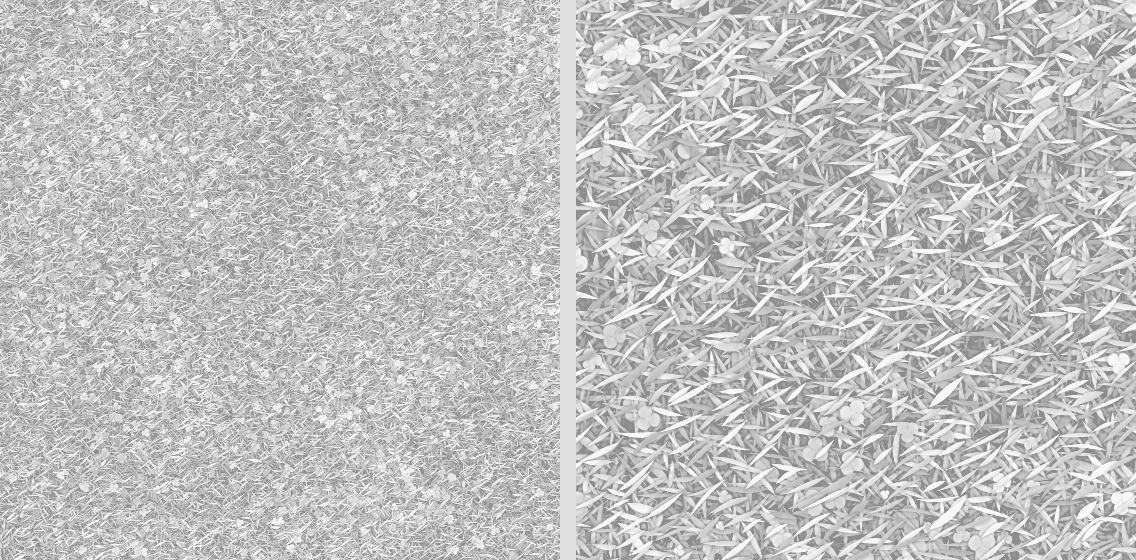
Left, the full canvas; right, a detail of the centre.
Reproduce this texture procedurally as a Shadertoy shader.

```glsl
#define LAYERS 13
#define BLADE_CELL vec2(0.034, 0.007)
#define BLADE_LENGTH 0.0155
#define BLADE_WIDTH 0.0017
#define CLOVER_CELL 0.02
#define CLOVER_SIZE 0.0095
#define CLOVER_SHARE 0.4
#define SHADOW_REACH 0.002
#define SHADOW_DEPTH 0.11
#define DEEP_TONE 0.64
#define TOP_TONE 0.90
#define TONE_SPREAD 0.29

float hash1(vec2 p) {
    return fract(sin(dot(p, vec2(127.1, 311.7))) * 43758.5453);
}

vec4 hash4(vec2 p) {
    float n = dot(p, vec2(127.1, 311.7));
    return fract(sin(n + vec4(0.0, 1.7, 3.1, 4.9)) * 43758.5453);
}

float valueNoise(vec2 p) {
    vec2 i = floor(p), f = fract(p);
    f = f * f * (3.0 - 2.0 * f);
    return mix(mix(hash1(i), hash1(i + vec2(1, 0)), f.x),
               mix(hash1(i + vec2(0, 1)), hash1(i + vec2(1, 1)), f.x), f.y);
}

// Tapered, bent blade: x is the distance, y the shading
vec2 grassBlade(vec2 p, vec4 rnd) {
    float halfLength = BLADE_LENGTH * mix(0.5, 1.0, rnd.x);
    float halfWidth = BLADE_WIDTH * (mix(0.6, 1.1, rnd.y) + 0.4 * step(0.94, rnd.y));
    float tilt = 0.44 * (rnd.z - 0.5);
    p.y -= tilt * p.x;
    p.x *= sign(tilt);
    float t = p.x / halfLength;
    p.y += (fract(rnd.z * 8.0) - 0.5) * 0.3 * halfLength * (t * t - 0.4);
    float taper = halfWidth * max((1.0 - t * t) * (1.0 - 0.3 * t), 0.0);
    float dist = max(abs(p.y) - taper, abs(p.x) - halfLength);
    return vec2(dist, 0.035 * clamp(p.y / halfWidth, -1.0, 1.0) + 0.03 * t);
}

// Three-lobed leaf with darker seams and a pale rim
vec2 cloverLeaf(vec2 p, vec4 rnd, float size) {
    float r = length(p);
    float lobe = abs(cos(1.5 * atan(p.y, p.x + 1e-6) + 6.2832 * rnd.y));
    float radius = size * mix(0.6, 1.0, rnd.x) * (0.4 + 0.6 * sqrt(lobe));
    float shade = 0.07 * smoothstep(0.0, 0.5, lobe) - 0.05
                + 0.04 * smoothstep(0.5, 1.0, r / max(radius, 1e-4));
    return vec2((r - radius) * 0.8, shade);
}

// Adds a plant below those already drawn; light is what still passes down
void addPlant(vec2 plant, float plantTone, float edge, inout float tone, inout float light) {
    float cover = 1.0 - smoothstep(-edge, edge, plant.x);
    float shadow = 1.0 - smoothstep(0.0, SHADOW_REACH, plant.x);
    tone += light * cover * (plantTone + plant.y);
    light *= (1.0 - cover) * (1.0 - SHADOW_DEPTH * shadow);
}

void mainImage(out vec4 fragColor, in vec2 fragCoord) {
    vec2 uv = fragCoord / iResolution.y;
    float edge = 0.6 / iResolution.y;
    float patchiness = valueNoise(uv * 8.0);
    float tone = 0.0, light = 1.0;

    // Layers from the top down, ending where nothing shows through
    for (int layer = 0; layer < LAYERS; layer++) {
        if (light < 0.03) break;
        float level = float(layer);
        float layerTone = mix(TOP_TONE, DEEP_TONE, level / float(LAYERS - 1));

        // Clover patches on every third layer
        if (layer % 3 == 1) {
            vec2 grid = uv / CLOVER_CELL + level * vec2(0.37, 0.71);
            vec2 home = floor(grid - 0.5);
            for (int k = 0; k < 4; k++) {
                vec2 cell = home + vec2(k % 2, k / 2);
                vec4 rnd = hash4(cell + level * 37.0);
                if (rnd.w > CLOVER_SHARE) continue;
                float size = CLOVER_SIZE * smoothstep(0.0, 0.25, patchiness - rnd.w);
                if (size < 0.002) continue;
                vec2 p = (grid - cell - fract(rnd.xy * 53.0)) * CLOVER_CELL;
                float plantTone = layerTone + 0.5 * TONE_SPREAD * (rnd.z - 0.5);
                addPlant(cloverLeaf(p, rnd, size), plantTone, edge, tone, light);
            }
        }

        // Blades on a long-celled grid, turned anew for each layer
        float c = cos(level * 2.4 + 0.6), s = sin(level * 2.4 + 0.6);
        vec2 grid = vec2(c * uv.x + s * uv.y, c * uv.y - s * uv.x) / BLADE_CELL;
        grid += level * vec2(0.37, 0.71);
        vec2 home = floor(grid - vec2(0.5, 1.0));
        for (int k = 0; k < 6; k++) {
            vec2 cell = home + vec2(k % 2, k / 2);
            vec4 rnd = hash4(cell + level * 61.0);
            vec2 p = (grid - cell - fract(rnd.wx * 53.0)) * BLADE_CELL;
            float plantTone = layerTone + TONE_SPREAD * (rnd.w - 0.5);
            addPlant(grassBlade(p, rnd), plantTone, edge, tone, light);
        }
    }

    // Dim, mottled ground in the gaps
    tone += light * (0.58 + 0.12 * valueNoise(uv * 180.0));

    // Broad light variation and fine grain
    tone += 0.05 * (valueNoise(uv * 6.0 + 9.0) - 0.5);
    tone += 0.05 * (valueNoise(uv * 420.0) - 0.5);
    fragColor = vec4(vec3(clamp(tone, 0.55, 0.97)), 1.0);
}
```
